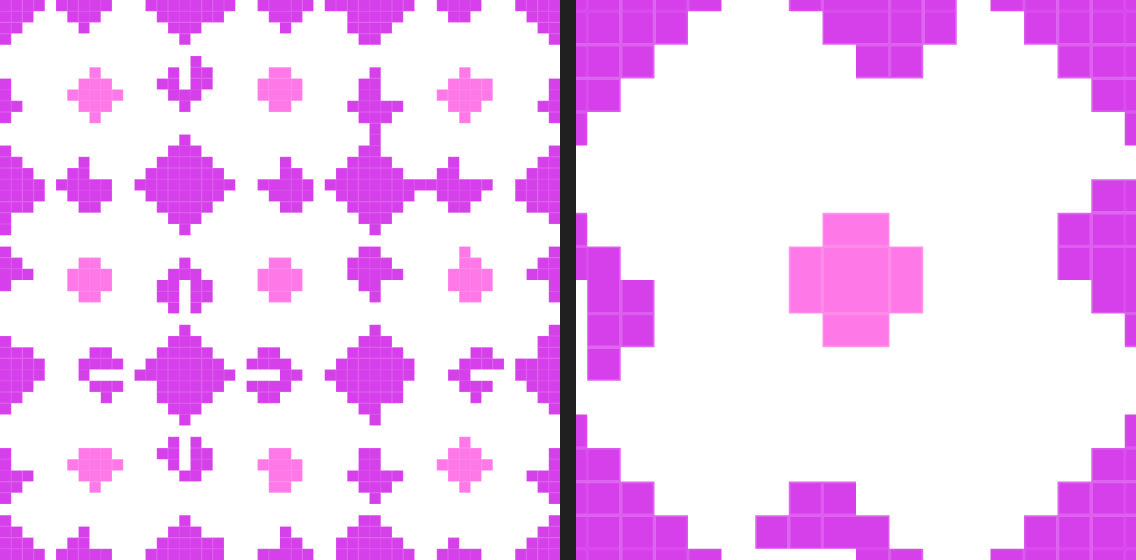
Left, the full canvas; right, a detail of the centre.
Write a Shadertoy shader that draws this pattern.

```glsl
// Blocky lattice of purple diamonds, pink dots and notched tokens on white.

const float CELLS = 50.0;    // square blocks across the canvas
const float REPEATS = 3.0;   // lattice periods across the canvas
const float PERIOD = CELLS / REPEATS;
const int SAMPLES = 4;       // edge smoothing samples per axis

const vec3 WHITE = vec3(1.0);
const vec3 PURPLE = vec3(0.84, 0.25, 0.92);
const vec3 PINK = vec3(1.0, 0.47, 0.91);

float hash(vec2 p) {
    vec3 q = fract(p.xyx * vec3(0.1031, 0.1030, 0.0973));
    q += dot(q, q.yzx + 33.33);
    return fract((q.x + q.y) * q.z);
}

float diamondDistance(vec2 p, float radius) {
    return abs(p.x) + abs(p.y) - radius;
}

// Token between two diamonds: x runs across it, y towards its open side.
bool insideToken(vec2 p, bool slotted, bool oneSided, float radius) {
    p.y -= slotted ? 1.0 : -0.7;
    if (diamondDistance(p, radius) > 0.0) return false;
    if (slotted) return !(abs(p.x) < 0.5 && p.y > -1.0);
    float side = oneSided ? p.x : abs(p.x);
    return !(abs(side - 1.6) < 0.6 && p.y > 0.5);
}

// Colour of one block, with slightly ragged outlines.
vec3 blockColor(vec2 block) {
    vec2 p = block + 0.5;
    float wobble = hash(block) - 0.5;

    // Large diamonds on the lattice points
    vec2 toDiamond = p - round(p / PERIOD) * PERIOD;
    if (diamondDistance(toDiamond, 4.36 + 0.25 * wobble) < 0.0) return PURPLE;

    // Smaller shapes on the half-lattice
    vec2 node = round(2.0 * p / PERIOD);
    vec2 local = p - node * PERIOD * 0.5;
    vec2 odd = mod(node, 2.0);
    if (odd.x + odd.y < 0.5) return WHITE;
    if (odd.x + odd.y > 1.5) {
        return diamondDistance(local, 2.5 + 0.4 * wobble) < 0.0 ? PINK : WHITE;
    }

    // Tokens alternate in direction along each lattice line
    bool vertical = odd.y > 0.5;
    vec2 axes = vertical ? node : node.yx;
    vec2 q = vertical ? local : local.yx;
    q.y *= mod(floor(axes.y * 0.5), 2.0) < 0.5 ? 1.0 : -1.0;
    bool slotted = abs(axes.x - 2.0) < 0.5;
    return insideToken(q, slotted, !vertical, 2.78 + 0.2 * wobble) ? PURPLE : WHITE;
}

// Faint pale joints whose strength drifts from block to block
float seamAmount(vec2 p, float width) {
    vec2 joint = round(p);
    vec2 phase = fract(joint * 0.24);
    vec2 strength = 0.8 * phase * (1.0 - phase);
    vec2 line = strength * step(abs(p - joint), vec2(width * 0.5));
    return max(line.x, line.y);
}

vec3 patternColor(vec2 uv) {
    vec2 p = uv * CELLS;
    return mix(blockColor(floor(p)), WHITE, seamAmount(p, 0.1));
}

void mainImage(out vec4 fragColor, in vec2 fragCoord) {
    vec3 sum = vec3(0.0);
    for (int y = 0; y < SAMPLES; y++) {
        for (int x = 0; x < SAMPLES; x++) {
            vec2 offset = (vec2(x, y) + 0.5) / float(SAMPLES) - 0.5;
            sum += patternColor((fragCoord + offset) / iResolution.xy);
        }
    }
    fragColor = vec4(sum / float(SAMPLES * SAMPLES), 1.0);
}
```
